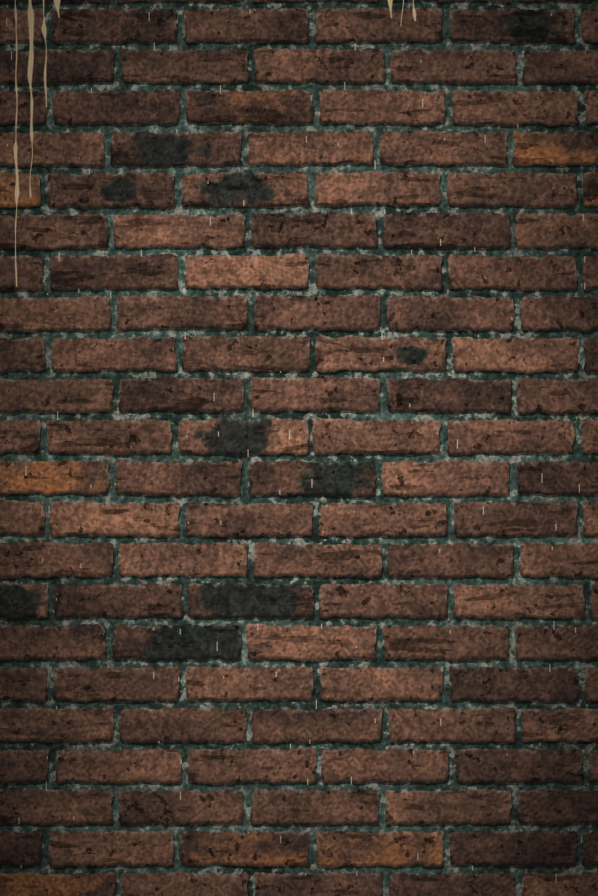
A Shadertoy shader for this texture:

```glsl
// Weathered running-bond brick wall with teal mortar, soot stains and cream paint drips.

// Lengths are fractions of the canvas height.
const float ROW_HEIGHT = 0.04596;
const float BRICK_PITCH = 0.1491;
const float TOP_JOINT = 0.0048;      // first bed joint, measured from the top
const float FIRST_HEAD_JOINT = 0.052;
const vec2 JOINT_WIDTH = vec2(0.0078, 0.0086);
const float CORNER_RADIUS = 0.0030;
const float EDGE_WEAR = 0.0065;
const float SOOT_CHANCE = 0.10;
const float ORANGE_CHANCE = 0.05;
const float FLECK_CHANCE = 0.30;
const float GRAIN = 0.50;
const vec2 FLECK_CELL = vec2(0.037, 0.043);

const vec3 BRICK_DARK = vec3(0.235, 0.178, 0.152);
const vec3 BRICK_LIGHT = vec3(0.475, 0.335, 0.262);
const vec3 BRICK_ORANGE = vec3(0.58, 0.37, 0.22);
const vec3 MORTAR_DARK = vec3(0.115, 0.15, 0.13);
const vec3 MORTAR_LIGHT = vec3(0.28, 0.345, 0.31);
const vec3 SOOT = vec3(0.11, 0.125, 0.115);
const vec3 DUST = vec3(0.46, 0.45, 0.41);
const vec3 PAINT = vec3(0.78, 0.69, 0.53);
const vec3 FLECK = vec3(0.72, 0.67, 0.61);
const mat2 OCTAVE_TURN = mat2(1.6, 1.2, -1.2, 1.6);

float hash(vec2 p) {
    return fract(sin(dot(p, vec2(127.1, 311.7))) * 43758.5453);
}

float noise(vec2 p) {
    vec2 i = floor(p), f = fract(p);
    f = f * f * (3.0 - 2.0 * f);
    return mix(mix(hash(i), hash(i + vec2(1, 0)), f.x),
               mix(hash(i + vec2(0, 1)), hash(i + vec2(1, 1)), f.x), f.y);
}

float fbm(vec2 p) {
    float sum = 0.0, amp = 0.5;
    for (int i = 0; i < 4; i++) {
        sum += amp * noise(p);
        p = OCTAVE_TURN * p + 17.3;
        amp *= 0.5;
    }
    return sum / 0.9375;
}

// Head joint position along a row, in brick pitches, with slight laying error.
float headJoint(float k, float row) {
    return k + 0.035 * (hash(vec2(k, row) + 5.7) - 0.5);
}

// Signed distance to the nearest brick of p (y down); also gives its id and local position.
float brickDistance(vec2 p, out vec2 id, out vec2 local) {
    p.y += 0.003 * (noise(p * vec2(5.0, 9.0)) - 0.5) - TOP_JOINT;
    float row = floor(p.y / ROW_HEIGHT);
    float start = FIRST_HEAD_JOINT + 0.5 * BRICK_PITCH * mod(row, 2.0)
                + 0.011 * (hash(vec2(row, 3.1)) - 0.5);
    float x = (p.x - start) / BRICK_PITCH;
    float k = floor(x);
    if (x < headJoint(k, row)) k -= 1.0;
    else if (x > headJoint(k + 1.0, row)) k += 1.0;
    float left = headJoint(k, row), right = headJoint(k + 1.0, row);
    id = vec2(k, row);
    local = vec2((x - 0.5 * (left + right)) * BRICK_PITCH, p.y - (row + 0.5) * ROW_HEIGHT);
    vec2 halfSize = 0.5 * (vec2((right - left) * BRICK_PITCH, ROW_HEIGHT) - JOINT_WIDTH);
    vec2 q = abs(local) - halfSize + CORNER_RADIUS;
    float box = length(max(q, 0.0)) + min(max(q.x, q.y), 0.0) - CORNER_RADIUS;
    return box + EDGE_WEAR * (fbm(p * 75.0) - 0.5);
}

vec3 brickColor(vec2 p, vec2 id, vec2 local, float d) {
    float blotch = fbm(p * vec2(18.0, 32.0) + id * 7.1);
    float grit = fbm(OCTAVE_TURN * p * 75.0);
    float tone = 0.43 + 0.65 * (hash(id) - 0.5) + 1.1 * (blotch - 0.5) + 0.7 * (grit - 0.5);
    vec3 col = mix(BRICK_DARK, BRICK_LIGHT, clamp(tone, -0.15, 1.2));
    float orange = step(1.0 - ORANGE_CHANCE, hash(id + 31.0));
    col = mix(col, BRICK_ORANGE, orange * smoothstep(0.3, 0.7, blotch) * 0.7);

    // Soot covers part of a few bricks, with a ragged border.
    float sooty = step(hash(id + 12.4), SOOT_CHANCE);
    vec2 offset = local - vec2(0.07 * (hash(id + 2.2) - 0.5), 0.0);
    float reach = mix(0.02, 0.065, hash(id + 8.8));
    float patchDist = length(offset * vec2(1.0, 1.7)) / reach + 1.4 * (fbm(p * 60.0) - 0.5);
    col = mix(col, SOOT + 0.1 * (grit - 0.3), 0.88 * sooty * smoothstep(1.15, 0.7, patchDist));

    // Sparse pits, long creases and dusty arrises.
    col *= 1.0 - 0.5 * smoothstep(0.68, 0.80, fbm(OCTAVE_TURN * p * 55.0 + 41.0));
    col *= 1.0 - 0.35 * smoothstep(0.64, 0.76, fbm(p * vec2(24.0, 105.0) + id));
    float rim = smoothstep(-0.005, -0.0005, d);
    float dust = rim * smoothstep(0.40, 0.70, grit) * smoothstep(0.012, -0.012, local.y);
    col = mix(col, DUST, 0.5 * dust);
    return col * (1.0 - 0.4 * rim * smoothstep(0.0, 0.015, local.y));
}

vec3 mortarColor(vec2 p, float shade) {
    float grain = fbm(OCTAVE_TURN * p * 65.0 + 9.0);
    float damp = fbm(p * 11.0);
    float tone = 0.55 + 1.6 * (grain - 0.5) + 1.3 * (damp - 0.5);
    vec3 col = mix(MORTAR_DARK, MORTAR_LIGHT, clamp(tone, 0.0, 1.1));
    col = mix(col, DUST, 0.85 * smoothstep(0.53, 0.70, grain));
    return col * mix(1.0, 0.5, shade);
}

// Paint runs: four at the left and three right of the middle, from the top down.
float paintDrips(vec2 p, float px) {
    float cover = 0.0;
    for (int i = 0; i < 7; i++) {
        float n = float(i);
        bool isLeft = i < 4;
        float x = isLeft ? 0.019 + 0.0155 * n : 0.436 + 0.0128 * (n - 4.0);
        float len = isLeft ? 0.32 - 0.1 * n : 0.02 + 0.03 * hash(vec2(n, 4.0));
        float wobble = 0.004 * (noise(vec2(p.y * 35.0, n)) - 0.5);
        float swell = noise(vec2(p.y * 60.0, n + 9.0));
        float halfWidth = mix(0.0006, 0.0045, swell * swell) * (1.0 - 0.6 * p.y / len);
        float run = smoothstep(px, -px, abs(p.x - x - wobble) - halfWidth);
        cover = max(cover, run * smoothstep(px, -px, p.y - len));
    }
    return cover;
}

// Short pale vertical ticks, at most one per cell.
float flecks(vec2 p, float px) {
    vec2 cell = floor(p / FLECK_CELL);
    vec2 center = (cell + mix(vec2(0.2), vec2(0.8), vec2(hash(cell), hash(cell + 6.3)))) * FLECK_CELL;
    vec2 size = vec2(0.0006, mix(0.0008, 0.005, hash(cell + 1.9)));
    vec2 q = abs(p - center) - size;
    return step(hash(cell + 4.4), FLECK_CHANCE) * smoothstep(px, -px, max(q.x, q.y));
}

void mainImage(out vec4 fragColor, in vec2 fragCoord) {
    float px = 1.0 / iResolution.y;
    vec2 p = vec2(fragCoord.x, iResolution.y - fragCoord.y) * px;
    vec2 id, local, aboveId, aboveLocal;
    float above = brickDistance(p - vec2(0.001, 0.0028), aboveId, aboveLocal);
    float d = brickDistance(p, id, local);

    vec3 mortar = mortarColor(p, smoothstep(0.001, -0.001, above));
    vec3 col = mix(mortar, brickColor(p, id, local, d), smoothstep(px, -px, d));
    col *= 1.0 + GRAIN * (noise(OCTAVE_TURN * p * 170.0) - 0.5);
    col = mix(col, FLECK, 0.8 * flecks(p, px));
    col = mix(col, PAINT, 0.9 * paintDrips(p, px));

    // Uneven daylight that falls off towards the borders.
    vec2 c = fragCoord / iResolution.xy - vec2(0.48, 0.56);
    col *= 1.14 - 1.1 * dot(c, c) + 0.35 * (fbm(p * 4.0) - 0.5);
    fragColor = vec4(col, 1.0);
}
```
